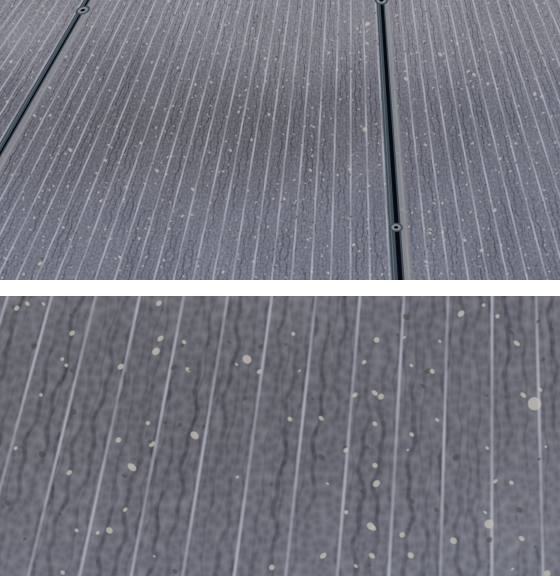
Top, the full canvas; bottom, a detail of the centre.
A Shadertoy shader for this texture:

```glsl
const vec2 VANISH = vec2(1.255, 2.633);   // where all long lines converge
const float SEAM_SLOPE = 0.0654;          // slope of the main seam
const float PANEL_WIDTH = 0.640;          // panel width in slope units
const float LINES_PER_PANEL = 24.0;
const float TAU = 6.2831853;

const vec3 GLASS_BLUE = vec3(0.465, 0.475, 0.530);
const vec3 GLASS_DARK = vec3(0.405, 0.405, 0.430);
const vec3 GLASS_HAZE = vec3(0.555, 0.550, 0.580);
const vec3 WIRE = vec3(0.68, 0.69, 0.74);
const vec3 FRAME = vec3(0.25, 0.30, 0.345);
const vec3 RIM = vec3(0.54, 0.545, 0.57);
const vec3 GAP = vec3(0.03, 0.04, 0.07);
const vec3 DUST = vec3(0.76, 0.74, 0.70);
const vec3 SOIL = vec3(0.30, 0.28, 0.27);

float hash(vec2 p) {
    vec3 q = fract(p.xyx * 0.1031);
    q += dot(q, q.yzx + 33.33);
    return fract((q.x + q.y) * q.z);
}

vec2 hash2(vec2 p) {
    return vec2(hash(p), hash(p + 57.3));
}

// Distance to the nearest scattered point
float cellular(vec2 p) {
    vec2 cell = floor(p);
    float nearest = 2.0;
    for (int j = -1; j <= 1; j++)
    for (int i = -1; i <= 1; i++) {
        vec2 c = cell + vec2(i, j);
        nearest = min(nearest, length(c + hash2(c) - p));
    }
    return nearest;
}

float clouds(vec2 p) {
    float sum = 0.0, amp = 0.5;
    for (int i = 0; i < 4; i++) {
        sum += amp * sin(p.x + 1.3 * sin(p.y)) * cos(p.y * 0.8 + sin(p.x * 0.7));
        p = mat2(1.5, 1.1, -1.1, 1.5) * p + 2.7;
        amp *= 0.55;
    }
    return sum;
}

// Soft band between two edges
float band(float x, float lo, float hi, float blur) {
    return smoothstep(lo - blur, lo + blur, x) * (1.0 - smoothstep(hi - blur, hi + blur, x));
}

// Wavering dried run-off, one trail per column
float trails(float x, float y, float seed) {
    float id = floor(x);
    float h = hash(vec2(id + 200.0, seed));
    float wobble = 0.16 * sin(y * 62.0 + h * TAU) + 0.10 * sin(y * 141.0 + h * 31.0);
    float d = abs(fract(x) - 0.5 - wobble);
    float strength = 0.55 + 0.45 * sin(y * (9.0 + 8.0 * h) + h * 40.0);
    return (1.0 - smoothstep(0.04, 0.24, d)) * strength;
}

// One speck in some cells of a grid, kept clear of the cell edges
float specks(vec2 p, float grid, float radius, float chance, float seed, float px) {
    vec2 g = p * grid, id = floor(g) + seed;
    vec2 d = (fract(g) - 0.25 - 0.5 * hash2(id)) / grid;
    d.x += d.y * (hash(id + 3.1) - 0.5);
    float r = radius * (0.5 + 0.8 * hash(id + 7.7));
    return step(hash(id + 11.9), chance) * (1.0 - smoothstep(r - px, r + px, length(d)));
}

vec3 glass(vec2 p) {
    float haze = smoothstep(0.58, 0.95, p.y + 0.10 * clouds(p * 4.0));
    vec2 shade = (p - vec2(0.70, 0.58)) / vec2(0.85, 0.26);
    vec3 col = mix(GLASS_BLUE, GLASS_DARK, 0.85 * exp(-dot(shade, shade)));
    col = mix(col, GLASS_HAZE, 0.70 * haze);
    return col + 0.025 * clouds(p * 9.0) + 0.10 * (cellular(p * 95.0) - 0.45);
}

void mainImage(out vec4 fragColor, in vec2 fragCoord) {
    float px = 1.0 / iResolution.y;
    vec2 p = fragCoord * px;

    // Perspective: slope picks the panel, depth scales the widths
    float depth = VANISH.y - p.y;
    float panel = ((p.x - VANISH.x) / depth - SEAM_SLOPE) / PANEL_WIDTH;
    float seamId = round(panel);
    float seam = (panel - seamId) * PANEL_WIDTH;
    float blur = 0.7 * px / depth;

    // Glass with trails between the fine pale wires
    float x = panel * LINES_PER_PANEL;
    vec3 col = glass(p);
    col -= 0.085 * trails(x * 3.0, p.y, 1.0) + 0.04 * trails(x * 5.0 + 0.4, p.y, 9.0);
    float wire = abs(fract(x) - 0.5) * PANEL_WIDTH / LINES_PER_PANEL;
    float wear = 0.72 + 0.18 * sin(p.y * 23.0 + floor(x) * 2.4);
    col = mix(col, WIRE, wear * (1.0 - smoothstep(0.0, 2.0 * blur + 0.0009, wire)));

    // Grit in several sizes, from fine to a few large splats
    for (int i = 0; i < 4; i++) {
        float k = float(i), grid = 30.0 / (1.0 + 0.55 * k * k);
        float grit = specks(p, grid, 0.0028 + 0.0013 * k, 0.28 - 0.06 * k, 31.0 * k, px);
        float soil = specks(p + 0.37, grid, 0.003, 0.15, 17.0 + 31.0 * k, px);
        col = mix(mix(col, SOIL, 0.6 * soil), DUST, 0.8 * grit);
    }

    // Seam: rim, frame and open gap, narrower on the far panel
    float gapWidth = seamId < 0.0 ? 0.0030 : 0.0062;
    col = mix(col, RIM, 0.75 * band(seam, 0.0, 0.017, 2.0 * blur));
    col = mix(col, FRAME, band(seam, -0.0105, gapWidth + 0.0005, blur));
    col = mix(col, RIM, 0.5 * band(seam, -0.0080, -0.0065, blur));
    col = mix(col, GAP, band(seam, -0.0022, gapWidth - 0.0022, blur));

    // Clamps spaced evenly along each seam
    float along = (1.0 / depth - 0.409 - 0.013 * seamId) / 0.203;
    vec2 clampPos = vec2(seam, (along - round(along)) * 0.203 * depth) * depth;
    float clampDist = length(clampPos * vec2(1.0, 1.5));
    col = mix(col, FRAME, 1.0 - smoothstep(0.024 - px, 0.024 + px, clampDist));
    col = mix(col, RIM, 1.0 - smoothstep(0.017 - px, 0.017 + px, clampDist));
    col = mix(col, GAP, 1.0 - smoothstep(0.007 - px, 0.007 + px, clampDist));

    fragColor = vec4(clamp(col, 0.0, 1.0), 1.0);
}
```
